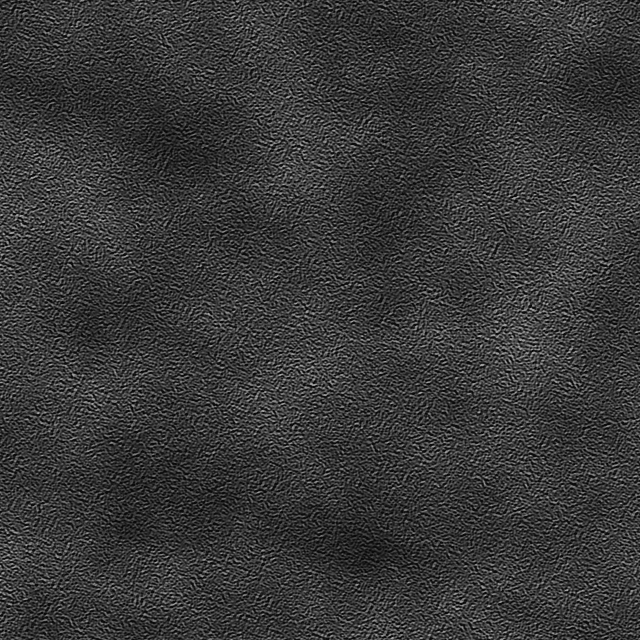
Write a three.js fragment shader that draws this texture.

```glsl
varying vec2 vUv;

vec2 hash22(vec2 p) {
  vec3 q = fract(p.xyx * vec3(0.1031, 0.1030, 0.0973));
  q += dot(q, q.yzx + 33.33);
  return fract((q.xx + q.yz) * q.zy);
}

float cornerSlope(vec2 cell, vec2 corner, vec2 f) {
  return dot(hash22(cell + corner) * 2.0 - 1.0, f - corner);
}

float gradientNoise(vec2 p) {
  vec2 cell = floor(p);
  vec2 f = p - cell;
  vec2 blend = f * f * f * (f * (f * 6.0 - 15.0) + 10.0);
  float low = mix(cornerSlope(cell, vec2(0.0, 0.0), f),
                  cornerSlope(cell, vec2(1.0, 0.0), f), blend.x);
  float high = mix(cornerSlope(cell, vec2(0.0, 1.0), f),
                   cornerSlope(cell, vec2(1.0, 1.0), f), blend.x);
  return mix(low, high, blend.y);
}

// Soft worn patches, from broad clouds down to small mottling
float wornPatches(vec2 p) {
  float sum = 0.0;
  float weight = 1.0;
  for (int octave = 0; octave < 5; octave++) {
    sum += weight * gradientNoise(p);
    p = mat2(1.6, 1.2, -1.2, 1.6) * p + 17.3;
    weight *= 0.64;
  }
  return sum;
}

// Fine wrinkled surface height
float grainHeight(vec2 uv) {
  vec2 p = mat2(0.92, 0.39, -0.39, 0.92) * (uv * vec2(215.0, 245.0));
  return gradientNoise(p + 250.0);
}

void main() {
  // Emboss the grain along a wandering direction, so its streaks turn
  float sway = 1.6 * gradientNoise(vUv * 22.0 + 71.0)
             + 1.8 * gradientNoise(vUv * 75.0 + 133.0);
  vec2 lightStep = normalize(vec2(sway - 0.1, 1.0)) * 0.00105;
  float relief = grainHeight(vUv - lightStep) - grainHeight(vUv + lightStep);

  // Bright ridges rise slightly further than dark creases fall
  float grain = 0.217 + 0.54 * relief + 0.15 * relief * relief;
  float patches = 1.0 + 0.52 * wornPatches(vUv * vec2(3.4, 4.2) + 40.7);

  float grey = clamp(grain * patches, 0.04, 0.62);
  gl_FragColor = vec4(vec3(grey), 1.0);
}
```
